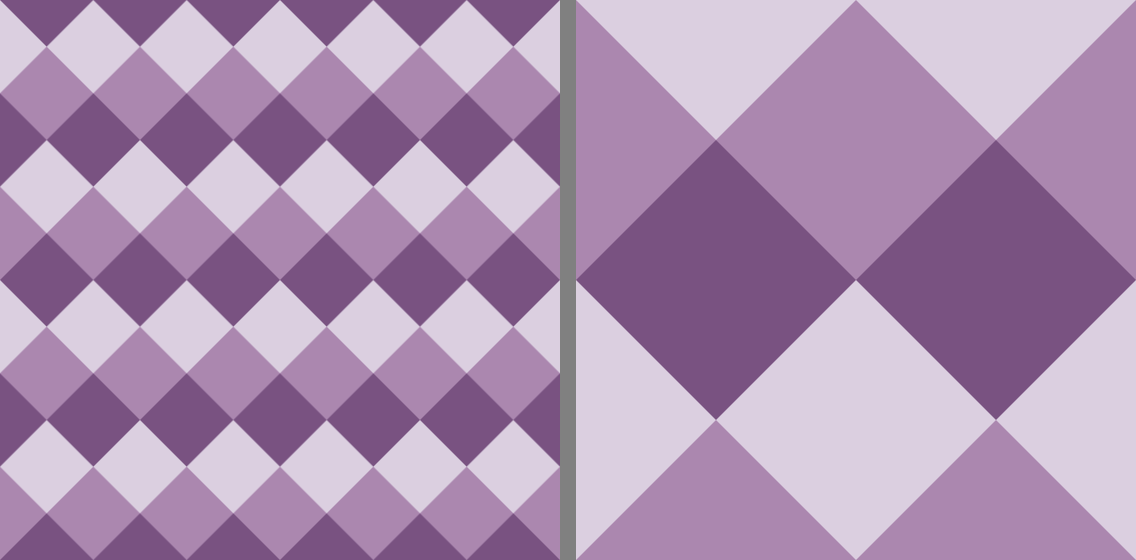
Left: the whole. Right: its middle third, enlarged.
Give the GLSL for this pattern, as a three.js fragment shader.

```glsl
varying vec2 vUv;

const float DIAMONDS_ACROSS = 6.0;
const vec3 DARK_PLUM = vec3(0.473, 0.322, 0.506);
const vec3 MAUVE = vec3(0.670, 0.530, 0.688);
const vec3 PALE_LILAC = vec3(0.858, 0.812, 0.880);

// Colours cycle upward through the rows; the half step keeps mod off its limits.
vec3 rowColor(float row) {
  float phase = mod(row + 0.5, 3.0);
  return phase < 1.0 ? DARK_PLUM : phase < 2.0 ? MAUVE : PALE_LILAC;
}

// Square cells on diagonal axes; the sum of cell indices gives the row.
vec3 diamondRows(vec2 diagonal, vec2 softness) {
  vec2 edge = floor(diagonal + 0.5);
  vec2 side = clamp((diagonal - edge) / softness + 0.5, 0.0, 1.0);
  float topRow = edge.x + edge.y + 1.0;

  // Blend the four diamonds around the nearest corner.
  vec3 middle = rowColor(topRow - 1.0);
  vec3 lower = mix(rowColor(topRow - 2.0), middle, side.x);
  vec3 upper = mix(middle, rowColor(topRow), side.x);
  return mix(lower, upper, side.y);
}

void main() {
  vec2 grid = vUv * DIAMONDS_ACROSS;
  vec2 diagonal = vec2(grid.y + grid.x, grid.y - grid.x);
  vec2 softness = max(fwidth(diagonal), vec2(0.0001));
  gl_FragColor = vec4(diamondRows(diagonal, softness), 1.0);
}
```
